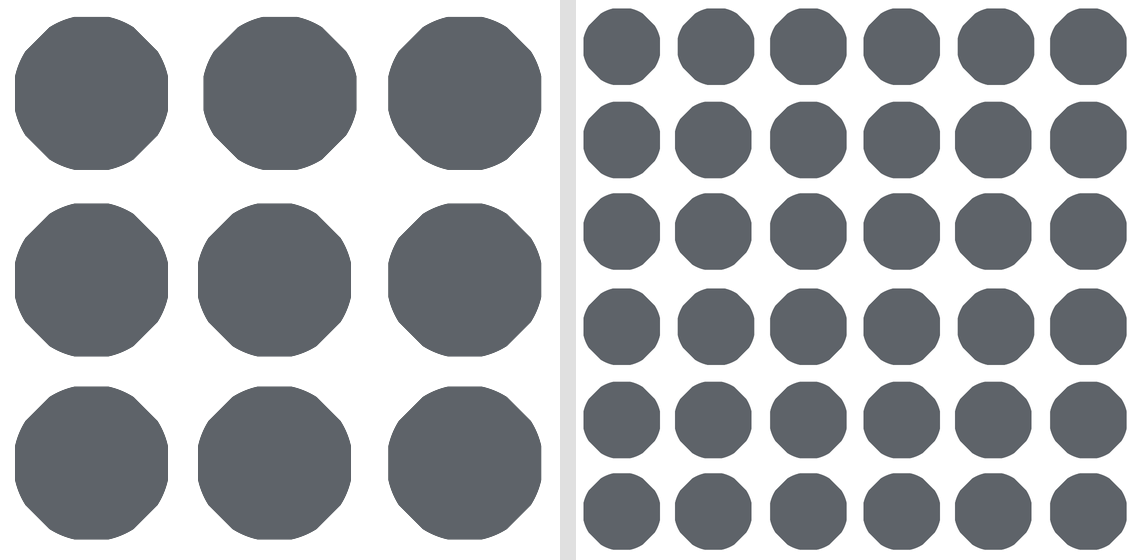
Left: one tile. Right: repeated 2 by 2.
Write a Shadertoy shader that draws this pattern.

```glsl
const float REPEATS = 3.0;
const float DISC_RADIUS = 0.1400;    // round outline, canvas units
const float FLAT_RADIUS = 0.1367;    // distance to the eight flattened sides
const float SIDE_SHIFT = -0.0033;    // outer columns, horizontal
const float MIDDLE_SHIFT = -0.0098;  // middle column, horizontal
const float BOTTOM_LIFT = 0.0065;    // bottom row, vertical
const vec3 DISC_COLOR = vec3(0.37, 0.39, 0.41);
const vec3 GROUND_COLOR = vec3(1.0);

// Small placement drift of each disc; the top middle one stays centred
vec2 discShift(vec2 cell) {
    float middle = 1.0 - step(0.5, abs(cell.x - 1.0));
    float top = step(1.5, cell.y);
    float bottom = 1.0 - step(0.5, cell.y);
    float shiftX = mix(SIDE_SHIFT, MIDDLE_SHIFT * (1.0 - top), middle);
    return vec2(shiftX, BOTTOM_LIFT * bottom);
}

// Circle clipped by a regular octagon
float flattenedDisc(vec2 p) {
    vec2 a = abs(p);
    float octagon = max(max(a.x, a.y), (a.x + a.y) * sqrt(0.5));
    return max(length(p) - DISC_RADIUS, octagon - FLAT_RADIUS);
}

void mainImage(out vec4 fragColor, in vec2 fragCoord) {
    vec2 uv = fragCoord / iResolution.xy;

    // Wrapped grid
    vec2 grid = uv * REPEATS;
    vec2 cell = mod(floor(grid), REPEATS);
    vec2 local = (fract(grid) - 0.5) / REPEATS;

    // Antialiased disc over the ground
    float dist = flattenedDisc(local - discShift(cell));
    float halfPixel = 0.5 / min(iResolution.x, iResolution.y);
    float coverage = 1.0 - smoothstep(-halfPixel, halfPixel, dist);
    fragColor = vec4(mix(GROUND_COLOR, DISC_COLOR, coverage), 1.0);
}
```
